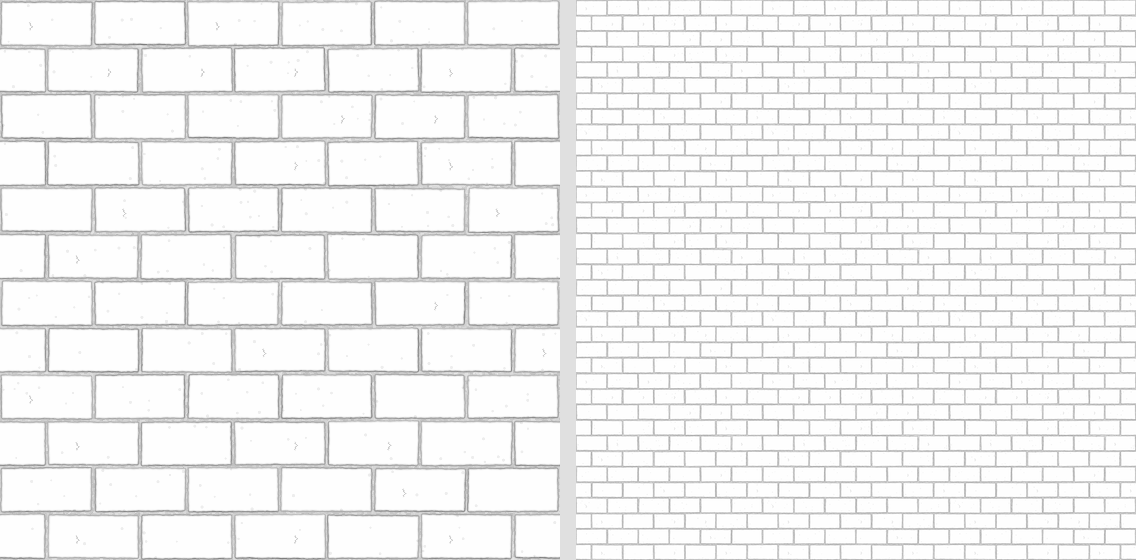
Left, the tile; right, the same tile 3 across and 3 down.
Write a three.js fragment shader that draws this texture map.

```glsl
// White brick wall in running bond, 6 bricks across and 12 courses up.
// Each brick is a slightly skewed rounded box with sketchy grey outlines;
// wrapped cellular noise and whole-period sines add grain, specks and scuffs.
varying vec2 vUv;

const float COURSES = 12.0;
const float COLUMNS = 6.0;
const float TAU = 6.2831853;
const vec2 HALF_BRICK = vec2(0.963, 0.463); // in course heights
const float CORNER = 0.035;
const float SOFT = 0.016;

float hash(vec2 p) {
  vec3 q = fract(vec3(p.xyx) * 0.1031);
  q += dot(q, q.yzx + 33.33);
  return fract((q.x + q.y) * q.z);
}

vec4 hash4(vec2 p) {
  return vec4(hash(p + 3.1), hash(p + 17.7), hash(p + 41.3), hash(p + 73.9));
}

// Wrapped cellular noise: x = distance to nearest point, y = that point's random value.
vec2 cellular(vec2 uv, vec2 count) {
  vec2 p = uv * count;
  vec2 base = floor(p);
  vec2 nearest = vec2(8.0, 0.0);
  for (int j = -1; j <= 1; j++) {
    for (int i = -1; i <= 1; i++) {
      vec2 cell = base + vec2(float(i), float(j));
      vec2 id = mod(cell, count);
      vec2 point = cell + 0.15 + 0.7 * vec2(hash(id + 5.3), hash(id + 29.1));
      float d = length(p - point);
      if (d < nearest.x) nearest = vec2(d, hash(id + 61.7));
    }
  }
  return nearest;
}

// Layered sines with whole periods over the canvas.
float waver(vec2 uv) {
  return 0.5 * sin(TAU * (23.0 * uv.x + 17.0 * uv.y))
       + 0.3 * sin(TAU * (61.0 * uv.x - 47.0 * uv.y) + 1.7)
       + 0.2 * sin(TAU * (113.0 * uv.x + 97.0 * uv.y) + 4.1);
}

// Signed distances past the right, left, top and bottom sides, each shifted and tilted.
vec4 brickSides(vec2 q, vec2 id) {
  vec4 shift = (hash4(id) - 0.5) * 0.022;
  vec4 tilt = (hash4(id + 90.0) - 0.5) * vec4(0.045, 0.045, 0.022, 0.022);
  return vec4(q.x, -q.x, q.y, -q.y) - HALF_BRICK.xxyy - shift - tilt * q.yyxx;
}

float roundedBox(vec4 sides, float radius) {
  vec2 e = vec2(max(sides.x, sides.y), max(sides.z, sides.w)) + radius;
  return length(max(e, 0.0)) + min(max(e.x, e.y), 0.0) - radius;
}

// Outline darkness of the side nearest to the sample.
float sideInk(vec4 sides, vec2 id) {
  vec4 weight = exp(30.0 * sides);
  vec4 ink = vec4(0.22, 0.18, 0.14, 0.25) + 0.18 * hash4(id + 150.0);
  return dot(ink, weight) / dot(vec4(1.0), weight);
}

// Small upright squiggle on some bricks, left or right of the middle.
float scuff(vec2 q, vec2 id) {
  float side = hash(id + 7.0) < 0.5 ? -1.0 : 1.0;
  vec2 p = q - vec2(0.34 * side, -0.06);
  float bend = 0.022 * sin(42.0 * p.y + side) + 0.012 * sin(95.0 * p.y);
  float line = 1.0 - smoothstep(0.004, 0.026, abs(p.x - side * bend));
  float ends = 1.0 - smoothstep(0.06, 0.11, abs(p.y));
  return line * ends * step(0.62, hash(id + 211.0));
}

float specks(vec2 uv) {
  vec2 c = cellular(uv, vec2(48.0));
  float radius = 0.04 + 0.06 * fract(c.y * 7.0);
  return (1.0 - smoothstep(radius, radius + 0.08, c.x)) * step(0.84, c.y);
}

void main() {
  // Brick layout: even courses are shifted by half a brick.
  vec2 p = vUv * COURSES;
  float course = floor(p.y);
  float x = p.x * 0.5 + 0.5 * (1.0 - mod(course, 2.0));
  vec2 id = vec2(mod(floor(x), COLUMNS), mod(course, COURSES));
  vec2 q = vec2(2.0 * fract(x) - 1.0, fract(p.y) - 0.5);

  // Wavering brick shape.
  vec4 sides = brickSides(q, id);
  float d = roundedBox(sides, CORNER) + 0.007 * waver(vUv);
  vec2 grain = cellular(vUv, vec2(180.0));
  vec2 patches = cellular(vUv, vec2(72.0));

  // Brick face, faintly shaded towards its rim.
  float face = 0.998 - 0.05 * smoothstep(-0.055, 0.0, d);
  face -= 0.07 * specks(vUv) + 0.2 * scuff(q, id);

  // Grainy mortar with broken pencil outlines along the bricks.
  float mortar = 0.83 + 0.1 * (grain.y - 0.5) + 0.08 * (patches.y - 0.5);
  float shade = mix(face, mortar, smoothstep(-SOFT, SOFT, d));
  float broken = 0.45 + 0.35 * patches.y + 0.3 * grain.y;
  float stroke = exp(-pow(d / 0.018, 2.0));
  shade -= stroke * broken * sideInk(sides, id);

  gl_FragColor = vec4(vec3(clamp(shade, 0.0, 1.0)), 1.0);
}
```
